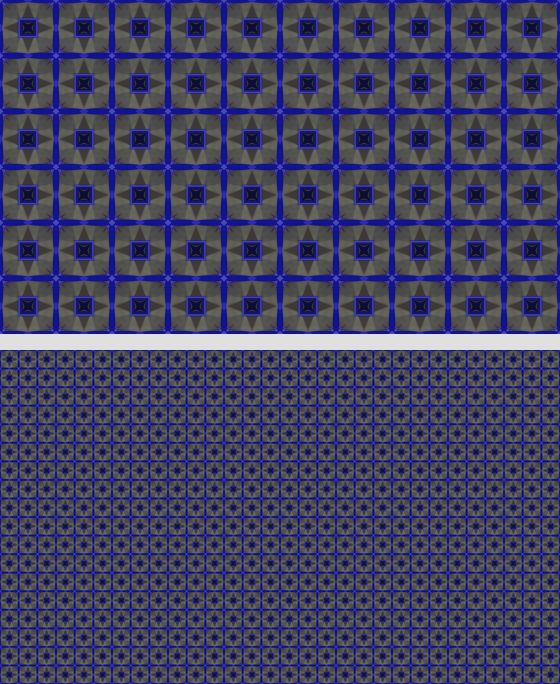
Top, the tile; bottom, the same tile 3 across and 3 down.
A WebGL 2 fragment shader for this pattern:

```glsl
#version 300 es
precision highp float;
// Grid of blue petal bars around grey four-pointed stars with framed squares.

#define REPEATS vec2(10.0, 6.0)
#define FRAME 0.172
#define STAR_TIP 0.43
#define BAR_WIDTH 0.035
#define BAR_SWELL 0.023
#define GRAIN 0.035

uniform vec2 u_resolution;
out vec4 outColor;

const vec3 GREY = vec3(0.315, 0.315, 0.305);
const vec3 LIGHT_OLIVE = vec3(0.405, 0.405, 0.365);
const vec3 DARK_GREY = vec3(0.235, 0.225, 0.215);
const vec3 BLUE = vec3(0.07, 0.08, 0.56);
const vec3 BRIGHT_BLUE = vec3(0.17, 0.16, 0.76);
const vec3 VIOLET = vec3(0.30, 0.28, 0.72);
const vec3 NAVY = vec3(0.05, 0.06, 0.24);
const vec3 PLUM = vec3(0.19, 0.12, 0.27);

float softness;

float fill(float d) {
  return 1.0 - smoothstep(-softness, softness, d);
}

vec2 gradient(vec2 cell) {
  float h = fract(sin(dot(cell, vec2(127.1, 311.7))) * 437.585);
  return vec2(cos(6.2832 * h), sin(6.2832 * h));
}

float gradientNoise(vec2 p) {
  vec2 i = floor(p), f = fract(p);
  vec2 s = f * f * f * (f * (f * 6.0 - 15.0) + 10.0);
  float lower = mix(dot(gradient(i), f),
                    dot(gradient(i + vec2(1, 0)), f - vec2(1, 0)), s.x);
  float upper = mix(dot(gradient(i + vec2(0, 1)), f - vec2(0, 1)),
                    dot(gradient(i + vec2(1, 1)), f - vec2(1, 1)), s.x);
  return mix(lower, upper, s.y);
}

// Tapered dart that points along +x from the origin.
float dart(vec2 p, float len, float halfWidth) {
  return max(abs(p.y) - halfWidth * (1.0 - p.x / len), -p.x);
}

vec2 turn(vec2 p, float angle) {
  float c = cos(angle), s = sin(angle);
  return vec2(c * p.x + s * p.y, c * p.y - s * p.x);
}

void main() {
  vec2 uv = gl_FragCoord.xy / u_resolution;
  vec2 p = fract(uv * REPEATS) - 0.5;
  softness = 0.8 * REPEATS.x / u_resolution.x;

  // Fold the cell into one octant; the mirrored noise wraps with it.
  vec2 q = abs(p);
  float a = max(q.x, q.y), b = min(q.x, q.y);
  float toBar = 0.5 - a, along = 0.5 - b;

  // Faceted grey ground
  vec3 color = mix(GREY, DARK_GREY, smoothstep(0.2, 0.45, b) * 0.6);
  float facet = fill(b - 0.10 - 0.24 * a);
  color = mix(color, LIGHT_OLIVE, facet * (1.0 - 1.7 * max(a - 0.17, 0.0)));
  color = mix(color, GREY, 0.6 * fill(b - 0.36 * (0.5 - a)));
  color *= 1.0 - 0.16 * p.y;
  color += GRAIN * gradientNoise(q * 11.0);

  // Large star points
  float point = b - 0.105 * (STAR_TIP - a) / (STAR_TIP - FRAME);
  color = mix(color, DARK_GREY * (1.0 - 0.1 * p.y), fill(point));

  // Violet and plum darts around each crossing
  vec2 corner = turn(vec2(toBar, along), 0.7854);
  vec2 side = turn(corner - vec2(0.07, 0.0), 0.65);
  color = mix(color, PLUM, fill(dart(side, 0.15, 0.032)));
  color = mix(color, VIOLET, fill(dart(side, 0.10, 0.025)));
  color = mix(color, PLUM, fill(dart(corner - vec2(0.06, 0.0), 0.16, 0.037)));
  color = mix(color, VIOLET, fill(dart(corner - vec2(0.05, 0.0), 0.11, 0.036)));

  // Petal bars, pinched at crossings and at mid-side
  float bar = toBar - BAR_WIDTH - BAR_SWELL * sin(6.2832 * along);
  vec3 petal = mix(BLUE, BRIGHT_BLUE, fill(0.42 - along + 1.2 * toBar));
  petal = mix(petal, VIOLET, fill(toBar + along - 0.06));
  petal *= 1.0 - 0.15 * smoothstep(-0.025, 0.0, bar);
  color = mix(color, petal, fill(bar));

  // Nested square frame
  color = mix(color, NAVY, 0.6 * fill(a - FRAME - 0.010));
  color = mix(color, VIOLET * vec3(0.9, 0.9, 1.08), fill(a - FRAME));
  color = mix(color, BLUE * 0.75, fill(a - FRAME + 0.027));
  color = mix(color, BRIGHT_BLUE * 0.75, fill(a - FRAME + 0.043));
  color = mix(color, NAVY, fill(a - FRAME + 0.055));

  // Dark diagonal star with an olive rim
  float reach = (a + b) * 0.7071, spread = (a - b) * 0.7071;
  float core = spread - 0.062 * (1.0 - reach / 0.15);
  float rim = max(core - 0.022, a - 0.095);
  color = mix(color, DARK_GREY * vec3(1.0, 1.03, 0.95), fill(rim));
  color = mix(color, NAVY * 0.85, fill(core));

  outColor = vec4(color, 1.0);
}
```
